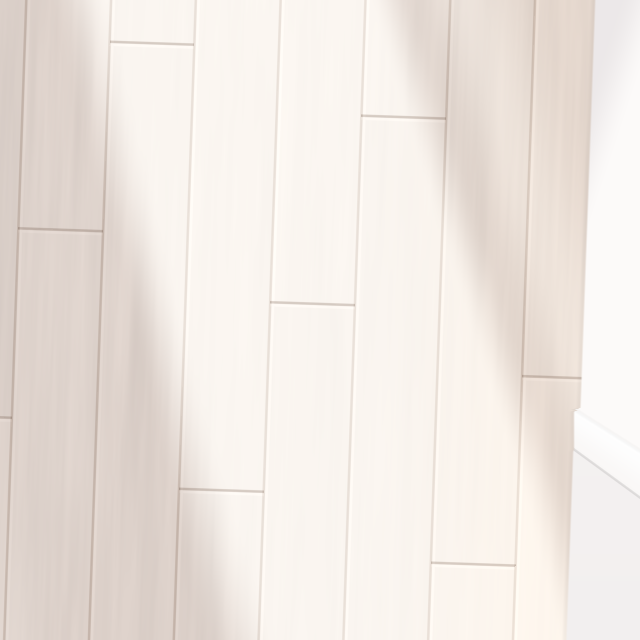
Reproduce this texture procedurally as a three.js fragment shader.

```glsl
// Pale wood planks, slightly tilted, with staggered end joints, soft
// sunlight between two shadows, and a white skirting board at the right.
// Planks repeat with floor/fract; grain is stretched value noise.
varying vec2 vUv;

const float PITCH = 0.1325;        // plank width
const float PLANK_LENGTH = 0.99;
const float STAGGER = 0.2915;      // joint shift from plank to plank
const float TILT = 0.0345;
const vec3 SUNLIT = vec3(0.980, 0.961, 0.941);
const vec3 SHADED = vec3(0.858, 0.812, 0.785);
const vec3 WALL = vec3(0.978, 0.970, 0.966);
const vec3 WALL_SHADE = vec3(0.925, 0.910, 0.912);

float hash(vec2 p) {
  p = fract(p * vec2(0.1031, 0.1137));
  p += dot(p, p.yx + 33.33);
  return fract((p.x + p.y) * p.x * 17.0);
}

float noise(vec2 p) {
  vec2 i = floor(p);
  vec2 f = fract(p);
  f = f * f * (3.0 - 2.0 * f);
  return mix(mix(hash(i), hash(i + vec2(1.0, 0.0)), f.x),
             mix(hash(i + vec2(0.0, 1.0)), hash(i + 1.0), f.x), f.y);
}

// Soft line of given half width around d = 0
float line(float d, float halfWidth) {
  return 1.0 - smoothstep(halfWidth * 0.35, halfWidth * 1.5, abs(d));
}

// Amount of shadow on the floor, 0 in full sun
float floorShadow(vec2 p) {
  float wobble = (noise(p * vec2(7.0, 4.0) + 3.0) - 0.5) * 0.05;
  float leftEdge = 0.165 + 0.25 * (0.92 - p.y) + wobble;
  float left = 1.0 - smoothstep(leftEdge - 0.075, leftEdge + 0.025, p.x);
  left *= 0.84 + 0.22 * noise(p * vec2(9.0, 3.0));

  // Diagonal band with a paler area behind it
  float d = p.x - 0.605 - 0.29 * (1.0 - p.y) + wobble * 0.4;
  float band = smoothstep(-0.025, 0.05, d);
  band *= mix(0.78, 0.46, smoothstep(0.055, 0.13, d));
  band += 0.36 * smoothstep(0.14, 0.25, d);
  return clamp(max(left, band), 0.0, 1.0);
}

// Long streaks along the plank, shifted by its seed
float woodGrain(vec2 p, float seed) {
  vec2 q = p + vec2(seed * 3.7, seed * 9.1) + 5.0;
  float broad = noise(q * vec2(38.0, 2.5));
  float medium = noise(q * vec2(110.0, 5.0));
  float fine = noise(q * vec2(260.0, 12.0));
  return broad * 0.45 + medium * 0.35 + fine * 0.2 - 0.5;
}

vec3 planks(vec2 p) {
  float across = (p.x - 0.0065 - TILT * p.y) / PITCH;
  float id = floor(across);
  float local = fract(across);
  float along = p.y + TILT * (local - 0.5) * PITCH;

  // Signed distances to the nearest seam and end joint
  float seam = (local - step(0.5, local)) * PITCH;
  float row = (along - 0.641 - STAGGER * id) / PLANK_LENGTH;
  float joint = (fract(row + 0.5) - 0.5) * PLANK_LENGTH;
  float seed = hash(vec2(id + 21.0, floor(row) + 43.0));

  float shadow = floorShadow(p);
  float grain = woodGrain(vec2(across * PITCH, along), seed);
  vec3 color = mix(SUNLIT, SHADED, shadow);
  color *= 1.0 + grain * mix(0.022, 0.075, shadow);
  color *= 1.0 + (seed - 0.5) * mix(0.008, 0.025, shadow);
  color *= mix(vec3(1.0), vec3(1.012, 1.0, 0.985),
               smoothstep(0.55, 0.9, p.x));

  // Bevel highlights, then grooves
  float bevel = max(line(seam - 0.0045, 0.0022), line(joint + 0.0045, 0.0022));
  color += bevel * 0.022;
  float seamDepth = mix(0.085, 0.14, shadow);
  color *= 1.0 - line(seam, 0.0021) * seamDepth * vec3(0.8, 1.0, 1.15);
  color *= 1.0 - line(joint, 0.0021) * 0.17 * vec3(0.85, 1.0, 1.1);
  return color;
}

// Skirting board: upper panel, sloping cap and lower panel
vec3 skirting(vec2 p) {
  float capTop = 0.36 - 0.63 * (p.x - 0.898);
  float capBottom = 0.297 - 0.73 * (p.x - 0.898);
  float sun = smoothstep(-0.03, 0.05, p.x - 0.93 - 0.33 * (p.y - 0.8));
  vec3 upper = mix(WALL_SHADE, WALL + 0.012, sun);
  vec3 lower = mix(WALL_SHADE, WALL, 0.45 + 0.4 * p.y);
  vec3 cap = mix(WALL, vec3(0.995), smoothstep(capBottom, capTop, p.y));
  vec3 color = mix(lower, cap, smoothstep(-0.002, 0.002, p.y - capBottom));
  color = mix(color, upper, smoothstep(-0.003, 0.003, p.y - capTop));
  color *= 1.0 - 0.10 * line(p.y - capBottom, 0.0025);
  return color * (1.0 - 0.025 * line(p.y - capTop, 0.004));
}

void main() {
  // Left outline of the skirting, with the cap standing proud
  float capZone = smoothstep(0.293, 0.299, vUv.y)
                * (1.0 - smoothstep(0.354, 0.364, vUv.y));
  float outline = mix(0.885, 0.907, smoothstep(0.355, 0.363, vUv.y))
                + 0.036 * (vUv.y - 0.36 * step(0.36, vUv.y));
  outline = mix(outline, 0.897, capZone);
  float edge = vUv.x - outline;

  vec3 color = planks(vUv) * (1.0 - 0.04 * line(edge, 0.006));
  color = mix(color, skirting(vUv), smoothstep(-0.002, 0.002, edge));
  gl_FragColor = vec4(clamp(color, 0.0, 1.0), 1.0);
}
```
